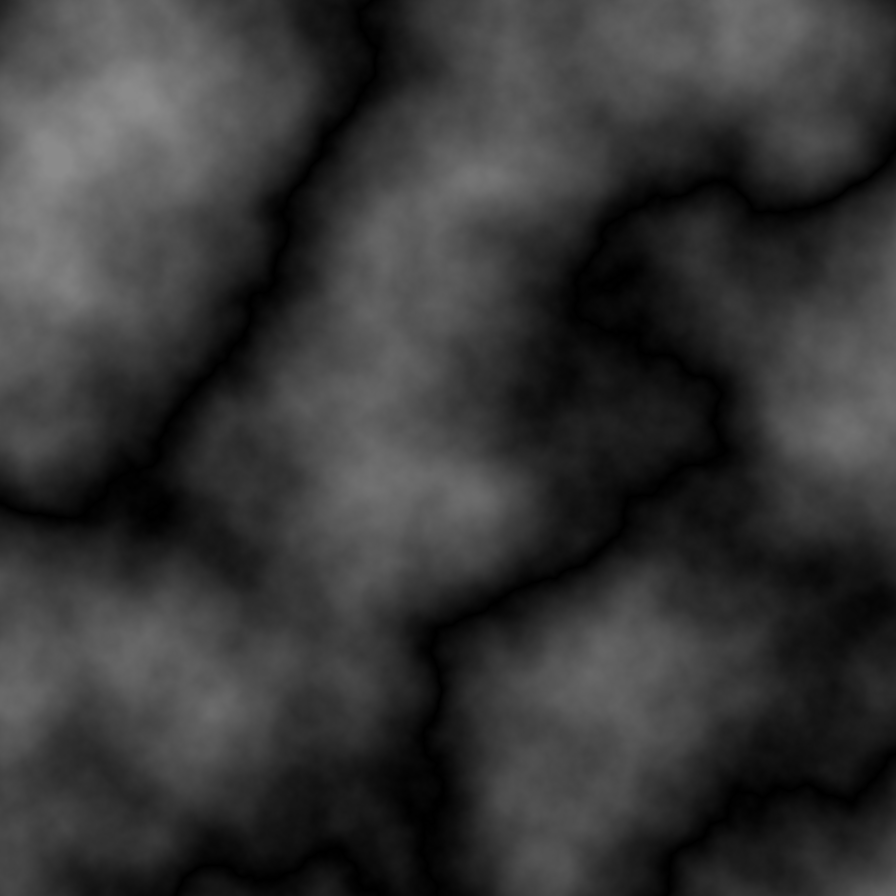
A WebGL 1 fragment shader for this texture:

```glsl
precision highp float;
// Soft grey smoke folded along dark, jagged diagonal creases.

uniform vec2 u_resolution;

const float TAU = 6.2831853;
const int OCTAVES = 8;

// Unit gradient with a pseudo-random direction for each lattice point.
vec2 latticeGradient(vec2 cell) {
  vec3 p = fract(cell.xyx * vec3(0.1031, 0.1030, 0.0973));
  p += dot(p, p.yzx + 33.33);
  float angle = TAU * fract((p.x + p.y) * p.z);
  return vec2(cos(angle), sin(angle));
}

// Gradient noise with a quintic fade, centred on zero.
float gradientNoise(vec2 p) {
  vec2 cell = floor(p);
  vec2 f = p - cell;
  vec2 fade = f * f * f * (f * (f * 6.0 - 15.0) + 10.0);
  vec2 right = vec2(1.0, 0.0);
  vec2 up = vec2(0.0, 1.0);
  float a = dot(latticeGradient(cell), f);
  float b = dot(latticeGradient(cell + right), f - right);
  float c = dot(latticeGradient(cell + up), f - up);
  float d = dot(latticeGradient(cell + 1.0), f - 1.0);
  return mix(mix(a, b, fade.x), mix(c, d, fade.x), fade.y);
}

// Octaves are rotated so that their lattices never line up.
float fractalNoise(vec2 p, float gain) {
  mat2 turnAndDouble = mat2(1.6, 1.2, -1.2, 1.6);
  float sum = 0.0;
  float amplitude = 1.0;
  for (int i = 0; i < OCTAVES; i++) {
    sum += amplitude * gradientNoise(p);
    p = turnAndDouble * p + vec2(17.3, 9.7);
    amplitude *= gain;
  }
  return sum;
}

// Broad signed bands; their zero lines become the creases.
float diagonalBands(vec2 p, vec2 normal, float halfPeriod) {
  return cos(0.5 * TAU * dot(p, normal) / halfPeriod);
}

void main() {
  vec2 uv = gl_FragCoord.xy / min(u_resolution.x, u_resolution.y);

  float bands = diagonalBands(uv, vec2(0.77, -0.63), 0.45);
  float smoke = fractalNoise(uv * 2.7 + vec2(41.2, 23.6), 0.465);
  float field = 0.31 * bands + 0.55 * smoke;

  // Folding the signed field at zero leaves thin black creases.
  float grey = min(abs(field), 0.54);
  gl_FragColor = vec4(vec3(grey), 1.0);
}
```
